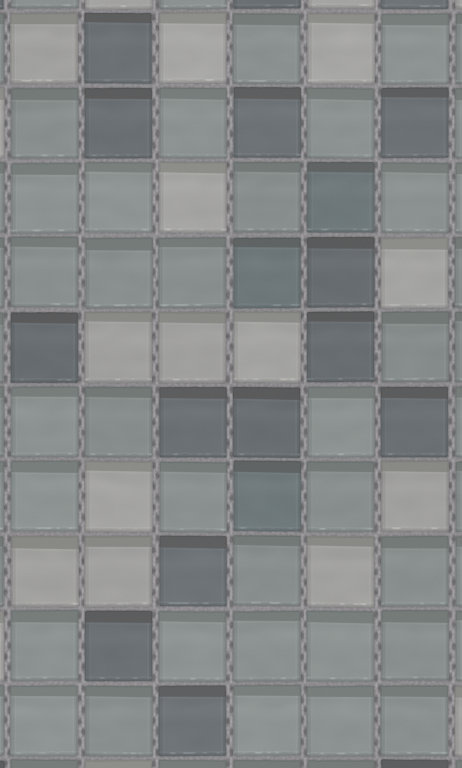
A Shadertoy shader for this texture:

```glsl
// Glass mosaic: small grey, sage and pale tiles on a beaded mesh with grey grout.

float hash(vec2 p) {
    vec3 a = fract(p.xyx * vec3(0.1031, 0.103, 0.0973));
    a += dot(a, a.yzx + 33.33);
    return fract((a.x + a.y) * a.z);
}

vec2 gradient(vec2 p) {
    float angle = 6.2832 * hash(p + 71.0);
    return vec2(cos(angle), sin(angle));
}

// Gradient noise, roughly -0.7 to 0.7
float noise(vec2 p) {
    vec2 i = floor(p), f = fract(p);
    vec2 u = f * f * f * (f * (f * 6.0 - 15.0) + 10.0);
    vec2 e = vec2(1, 0);
    float low = mix(dot(gradient(i), f), dot(gradient(i + e), f - e), u.x);
    float high = mix(dot(gradient(i + e.yx), f - e.yx),
                     dot(gradient(i + 1.0), f - 1.0), u.x);
    return mix(low, high, u.y);
}

float roundBox(vec2 p, vec2 halfSize, float radius) {
    vec2 q = abs(p) - halfSize + radius;
    return length(max(q, 0.0)) + min(max(q.x, q.y), 0.0) - radius;
}

// Soft line of a given half width around zero
float line(float d, float halfWidth, float blur) {
    return 1.0 - smoothstep(halfWidth - blur, halfWidth + blur, abs(d));
}

// Sage field; accents favour alternate cells, shifting by one between sheets
vec3 glassColor(vec2 id) {
    float odd = mod(id.x + id.y + step(4.5, id.y), 2.0);
    if (hash(id + 5.0) > mix(0.72, 0.12, odd)) return vec3(0.537, 0.564, 0.558);
    float kind = hash(id * 1.7 + 33.0);
    if (kind < 0.56) return vec3(0.415, 0.437, 0.452);
    if (kind < 0.60) return vec3(0.43, 0.47, 0.48);
    return vec3(0.635, 0.634, 0.625);
}

vec3 groutColor(vec2 cell, float aa) {
    vec3 color = vec3(0.56, 0.553, 0.563) * (1.0 + 0.12 * noise(cell * 24.0));

    // Mesh beads alternate between the two sides of each upright joint
    float across = fract(cell.x + 0.5) - 0.5;
    float rung = cell.y * 7.0 + 0.3 * noise(cell * 3.0);
    float side = mod(floor(rung), 2.0) * 2.0 - 1.0;
    vec2 bead = vec2(across - 0.026 * side, (fract(rung) - 0.5) / 7.0);
    float hole = 1.0 - smoothstep(0.012, 0.032 + aa, length(bead * vec2(1.0, 0.6)));
    color *= 1.0 - 0.22 * hole;
    return color + 0.05 * line(across + 0.018 * side, 0.014, aa);
}

vec3 tileColor(vec2 q, vec2 id, vec2 cell, float aa) {
    vec3 base = glassColor(id);
    vec3 glass = base * (0.975 + 0.05 * hash(id + 19.0));

    // Face: soft sheen and faint clouding
    float cloud = noise(cell * vec2(2.5, 5.0));
    vec3 color = glass * (1.0 + 0.03 * cloud + 0.035 * q.y);
    color += 0.018 * exp(-pow((q.y + 0.12 + 0.05 * cloud) * 9.0, 2.0));

    // Side and bottom bevels
    color *= 1.0 - 0.05 * smoothstep(0.39 - aa, 0.39 + aa, abs(q.x));
    color += 0.04 * line(q.x - 0.4, 0.012, aa);
    color += 0.02 * line(q.x + 0.39, 0.01, aa);
    color *= 1.0 - 0.06 * smoothstep(0.42 - aa, 0.42 + aa, q.y);

    // Shaded upper edge seen through the glass
    float bandEnd = -0.325 + 0.04 * (hash(id + 43.0) - 0.5) + 0.012 * q.x;
    vec3 bandTint = base.r < 0.5 ? vec3(0.88, 0.84, 0.82) : vec3(0.86, 0.865, 0.855);
    float band = 1.0 - smoothstep(bandEnd - aa, bandEnd + aa, q.y);
    color = mix(color, glass * bandTint, band);
    color += 0.02 * line(q.y - bandEnd - 0.015, 0.012, aa);

    // Broken glint and chips on the lower edge
    float wear = noise(vec2(cell.x * 9.0, id.y * 3.7 + 0.4));
    float glint = line(q.y - 0.425 - 0.012 * wear, 0.012, aa);
    return color + glint * (0.035 + 0.08 * smoothstep(0.0, 0.4, wear));
}

void mainImage(out vec4 fragColor, in vec2 fragCoord) {
    vec2 uv = fragCoord / iResolution.xy;

    // Cell rows count downward from the top
    vec2 cell = vec2(uv.x * 6.235 - 0.1, (1.0 - uv.y) * 10.28 - 0.147);
    float aa = max(6.235 / iResolution.x, 10.28 / iResolution.y) * 0.75;
    vec2 id = floor(cell);

    // Hand-laid tiles sit slightly off the grid
    vec2 jitter = vec2(hash(id + 11.0), hash(id + 27.0)) - 0.5;
    vec2 q = cell - id - 0.5 - 0.018 * jitter;
    q.y += 0.02 * (hash(id + 61.0) - 0.5) * q.x;
    float d = roundBox(q, vec2(0.455, 0.472), 0.025) + 0.006 * noise(cell * 14.0);

    // Grout with a narrow shadow under each tile rim
    vec3 grout = groutColor(cell, aa);
    grout *= 1.0 - 0.09 * (1.0 - smoothstep(0.0, 0.025, d));
    vec3 tile = tileColor(q, id, cell, aa);
    tile *= 1.0 - 0.08 * line(d + 0.008, 0.01, aa);
    vec3 color = mix(tile, grout, smoothstep(-aa, aa, d));

    // Uneven room light and fine grain
    color *= 0.995 + 0.025 * noise(uv * vec2(2.0, 3.0) + 4.0);
    color += 0.008 * noise(cell * 40.0);
    fragColor = vec4(color, 1.0);
}
```
